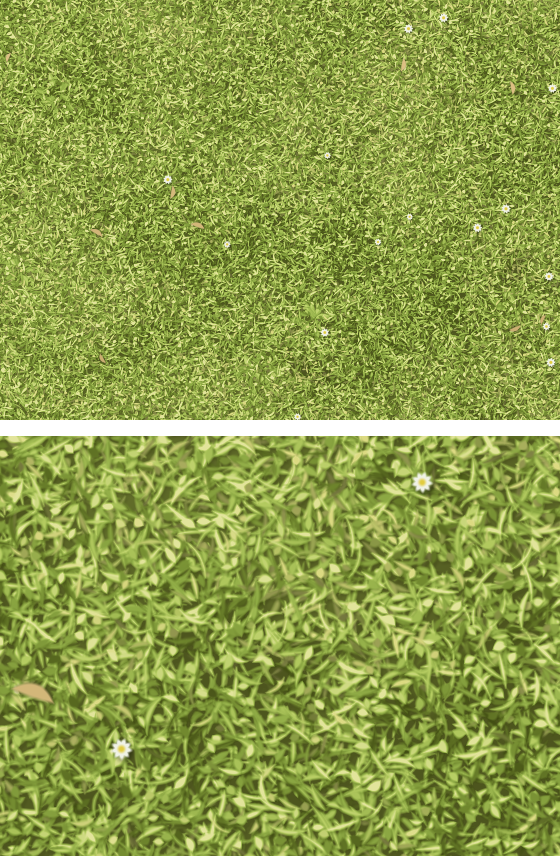
Top: the whole. Bottom: its middle third, enlarged.
Give the GLSL for this texture, as a Shadertoy shader.

```glsl
#define DEEP vec3(0.32, 0.38, 0.11)
#define SHADE vec3(0.44, 0.53, 0.18)
#define GRASS vec3(0.56, 0.67, 0.27)
#define STRAW vec3(0.66, 0.65, 0.37)
#define LIT vec3(0.71, 0.80, 0.38)
#define PALE vec3(0.84, 0.87, 0.55)
#define LAYERS 9
#define CELL 0.018
#define BLADE_LENGTH 0.016
#define BLADE_WIDTH 0.0017
#define CONTRAST 1.25
#define DAISIES 15

vec3 hash3(vec2 p) {
    vec3 q = fract(p.xyx * vec3(0.1031, 0.1030, 0.0973));
    q += dot(q, q.yxz + 33.33);
    return fract((q.xxy + q.yzz) * q.zyx);
}

mat2 rotate(float a) {
    float c = cos(a), s = sin(a);
    return mat2(c, -s, s, c);
}

// Layered warped sines, roughly -1 to 1
float patches(vec2 p) {
    float sum = 0.0, amp = 0.5;
    for (int i = 0; i < 4; i++) {
        p = rotate(1.1) * p * 1.7 + 2.3;
        sum += amp * sin(p.x + 1.4 * sin(p.y * 1.2)) * cos(p.y + sin(p.x * 0.8));
        amp *= 0.75;
    }
    return sum;
}

// Tapered shape along x, with half length and half width in size
float bladeDistance(vec2 q, vec2 size, float bend) {
    float u = q.x / size.x;
    float across = abs(q.y + bend * size.x * (u * u - 0.4));
    return max(across - size.y * (1.0 - u * u), abs(q.x) - size.x);
}

float cover(float d, float soft) {
    return smoothstep(soft, -soft, d);
}

// State is x: light tone, y: dryness
void growLayer(vec2 p, float layer, float dryness, float soft, inout vec2 state) {
    p = rotate(layer * 0.7) * p + layer * 3.17;
    vec2 shadowOffset = rotate(layer * 0.7) * vec2(0.0015, -0.0021);
    vec2 home = floor(p / CELL);
    float leafy = step(1.5, mod(layer, 3.0));
    for (int j = -1; j <= 1; j++)
    for (int i = -1; i <= 1; i++) {
        vec2 id = home + vec2(i, j);
        vec3 place = hash3(id + layer * 37.0);
        vec3 look = hash3(id + layer * 53.0 + 211.0);
        vec2 size = vec2(BLADE_LENGTH * (0.55 + 0.45 * look.x), BLADE_WIDTH * (0.6 + 0.7 * look.y));
        size *= mix(vec2(1.0), vec2(0.42, 1.7), leafy);
        mat2 turn = rotate(place.z * 6.2832);
        vec2 q = p - (id + place.xy) * CELL;
        float bend = 0.6 * (look.y - 0.5);
        float shadow = cover(bladeDistance(turn * (q - shadowOffset), size, bend), soft * 1.6);
        float blade = cover(bladeDistance(turn * q, size, bend), soft);
        state.x *= 1.0 - 0.5 * shadow;
        float dry = smoothstep(-0.1, 0.1, dryness - look.x);
        state = mix(state, vec2(mix(0.12, 1.08, look.z), dry), blade);
    }
}

// Low rosettes of broad leaves
void growRosettes(vec2 p, float aspect, float soft, inout vec2 state) {
    for (int k = 0; k < 6; k++) {
        vec3 root = hash3(vec2(k, 91));
        vec2 center = root.xy * vec2(aspect, 1.0);
        for (int n = 0; n < 8; n++) {
            vec3 look = hash3(vec2(n, k + 130));
            vec2 q = rotate(float(n) * 0.785 + look.x) * (p - center);
            q.x -= 0.018 + 0.026 * look.y;
            float d = bladeDistance(q, vec2(0.018, 0.0065) * (0.7 + 0.4 * look.z), 0.2);
            state.x *= 1.0 - 0.35 * cover(d - 0.002, 0.003);
            float tone = 0.25 + 0.35 * look.z + 0.18 * smoothstep(-soft, soft, q.y);
            state = mix(state, vec2(tone, 0.0), cover(d, soft));
        }
    }
}

vec3 grassColor(vec2 state) {
    float t = clamp(state.x, -0.03, 1.05);
    vec3 c = mix(DEEP, SHADE, min((t - 0.05) / 0.16, 1.0));
    c = mix(c, GRASS, clamp((t - 0.21) / 0.25, 0.0, 1.0));
    c = mix(c, LIT, clamp((t - 0.46) / 0.28, 0.0, 1.0));
    c = mix(c, PALE, max((t - 0.74) / 0.23, 0.0));
    return mix(c, STRAW * (0.65 + 0.62 * t), 0.8 * state.y);
}

void mainImage(out vec4 fragColor, in vec2 fragCoord) {
    vec2 p = fragCoord / iResolution.y;
    float aspect = iResolution.x / iResolution.y;
    float soft = max(0.0018, 0.7 / iResolution.y);

    // Broad patches of dry turf and bare soil
    float broad = patches(p * 1.6);
    float fine = patches(p * 5.0 + 8.0);
    float dryness = 0.12 + 0.16 * p.x / aspect + 0.16 * broad + 0.14 * fine;
    float soil = smoothstep(0.75, 1.15, patches(p * 4.0 + 21.0));

    // Blades from the ground up
    vec2 state = vec2(0.1, 0.35);
    for (int i = 0; i < LAYERS; i++) {
        if (i == LAYERS - 2) growRosettes(p, aspect, soft, state);
        growLayer(p, float(i), dryness + 0.4 * soil, soft, state);
    }
    state.x = 0.5 + (state.x - 0.47) * CONTRAST + 0.07 * broad + 0.08 * fine - 0.2 * soil;
    vec3 color = grassColor(state);

    // Fallen leaves
    for (int k = 0; k < 9; k++) {
        vec3 h = hash3(vec2(k, 317));
        vec2 q = rotate(h.z * 6.2832) * (p - h.xy * vec2(aspect, 1.0));
        float d = bladeDistance(q, vec2(0.016, 0.005) * (0.7 + 0.4 * h.z), 0.25);
        color *= 1.0 - 0.3 * cover(d - 0.001, 0.003);
        color = mix(color, vec3(0.78, 0.67, 0.43) + 0.1 * h.y, cover(d, soft));
    }

    // Daisies
    for (int k = 0; k < DAISIES; k++) {
        vec3 h = hash3(vec2(k, 523));
        vec2 q = p - vec2(sqrt(h.x) * aspect, h.y);
        float petals = 1.0 + 0.13 * cos(9.0 * atan(q.y, q.x) + 6.0 * h.z);
        float radius = 0.0065 + 0.003 * h.z;
        color *= 1.0 - 0.3 * cover(length(q + vec2(-0.002, 0.003)) - radius, 0.003);
        color = mix(color, vec3(0.94, 0.95, 0.90), cover(length(q) - radius * petals, soft));
        color = mix(color, vec3(0.88, 0.80, 0.25), cover(length(q) - radius * 0.38, soft));
    }
    fragColor = vec4(color, 1.0);
}
```
